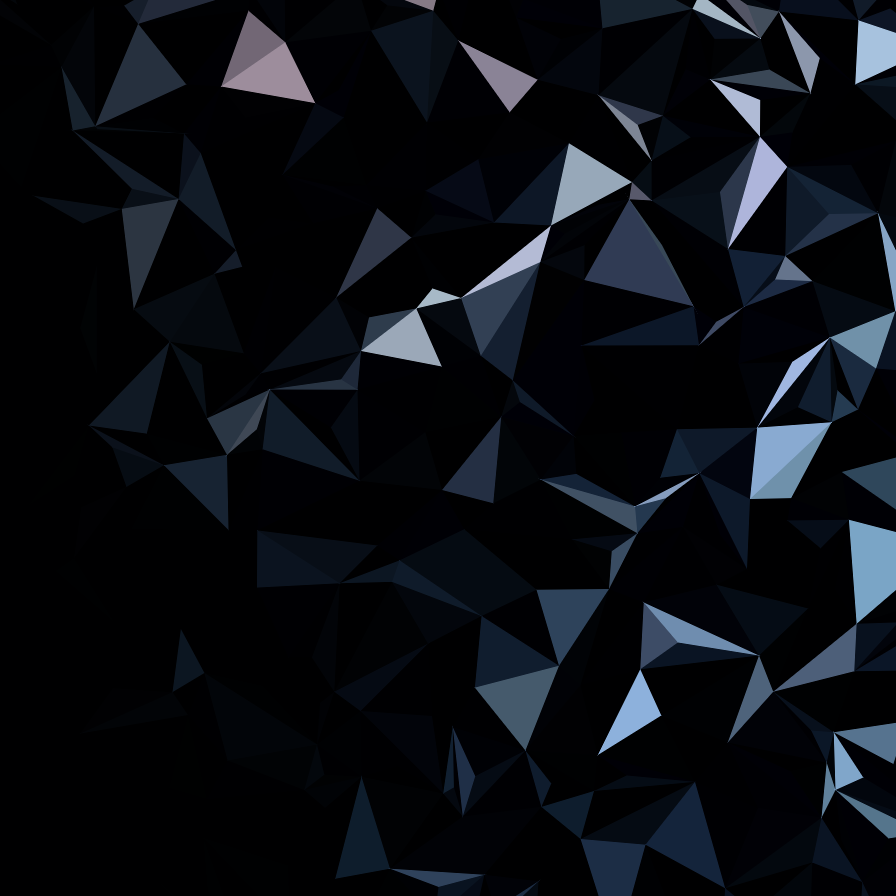
Give the GLSL for this background, as a three.js fragment shader.

```glsl
// Dark low-poly mesh of flat triangular facets, glinting steel blue toward the right.
varying vec2 vUv;

const float CELLS = 14.0;

float hash(vec2 p) {
  return fract(sin(dot(p, vec2(127.1, 311.7))) * 43758.5453);
}

// One mesh vertex, placed anywhere inside its grid cell
vec2 vertexIn(vec2 cell) {
  return cell + vec2(hash(cell), hash(cell + 57.3));
}

float cross2(vec2 a, vec2 b) {
  return a.x * b.y - a.y * b.x;
}

// Twice the signed area, positive when counter-clockwise
float area(vec2 a, vec2 b, vec2 c) {
  return cross2(b - a, c - a);
}

// Signed distance to the line a-b, positive on its left
float edge(vec2 p, vec2 a, vec2 b) {
  return cross2(b - a, p - a) / max(length(b - a), 1e-4);
}

// Flat colour of a facet: mostly black, rarely bright
vec3 facetColor(vec2 center) {
  vec2 uv = center / CELLS;
  float glow = smoothstep(0.0, 0.7, uv.x + 0.25 * (uv.y - 0.5));
  glow *= mix(0.75, 1.0, smoothstep(0.0, 0.6, uv.y));
  float light = min(0.95 * glow * pow(hash(center), 9.0), 0.74);

  // Deep blue in the shadows, pale steel in the highlights
  float pale = smoothstep(-0.1, 0.4, light);
  vec3 color = light * vec3(mix(0.4, 0.91, pale), 1.0, mix(1.7, 1.14, pale));

  // Greyer toward the upper left, bluer toward the lower right
  float warmth = clamp(uv.y - uv.x, -0.5, 0.5);
  float tint = hash(center + 19.7) - 0.5;
  color *= vec3(1.0 + 0.3 * warmth + 0.06 * tint, 1.0 - 0.08 * tint, 1.0 - 0.14 * warmth);

  float navy = hash(center + 41.9);
  return color + vec3(0.002, 0.002, 0.03) * glow * navy * navy * navy;
}

// Facet colour weighted by its thin-edged coverage
vec3 facet(vec2 p, vec2 a, vec2 b, vec2 c) {
  float inside = min(edge(p, a, b), min(edge(p, b, c), edge(p, c, a)));
  return facetColor((a + b + c) / 3.0) * clamp(inside / (0.001 * CELLS) + 0.5, 0.0, 1.0);
}

// A triangle, sometimes broken into a fan of three smaller facets
vec3 triangle(vec2 p, vec2 a, vec2 b, vec2 c) {
  vec2 center = (a + b + c) / 3.0;
  if (hash(center + 7.1) > 0.2) return facet(p, a, b, c);
  vec3 w = 0.4 + vec3(hash(center + 3.3), hash(center + 5.9), hash(center + 8.7));
  vec2 hub = (a * w.x + b * w.y + c * w.z) / (w.x + w.y + w.z);
  return facet(p, a, b, hub) + facet(p, b, c, hub) + facet(p, c, a, hub);
}

void main() {
  vec2 p = vUv * CELLS;
  vec3 color = vec3(0.0, 0.0, 0.002);

  // Only four quads can reach into the current cell
  for (int j = -1; j <= 0; j++) {
    for (int i = -1; i <= 0; i++) {
      vec2 cell = floor(p) + vec2(float(i), float(j));
      vec2 a = vertexIn(cell);
      vec2 b = vertexIn(cell + vec2(1.0, 0.0));
      vec2 c = vertexIn(cell + vec2(1.0, 1.0));
      vec2 d = vertexIn(cell + vec2(0.0, 1.0));

      // Split along the diagonal that lies inside the quad
      float splitAC = min(area(a, b, c), area(a, c, d));
      float splitBD = min(area(a, b, d), area(b, c, d));
      if (splitAC > splitBD) {
        color += triangle(p, a, b, c) + triangle(p, a, c, d);
      } else {
        color += triangle(p, a, b, d) + triangle(p, b, c, d);
      }
    }
  }
  gl_FragColor = vec4(color, 1.0);
}
```
